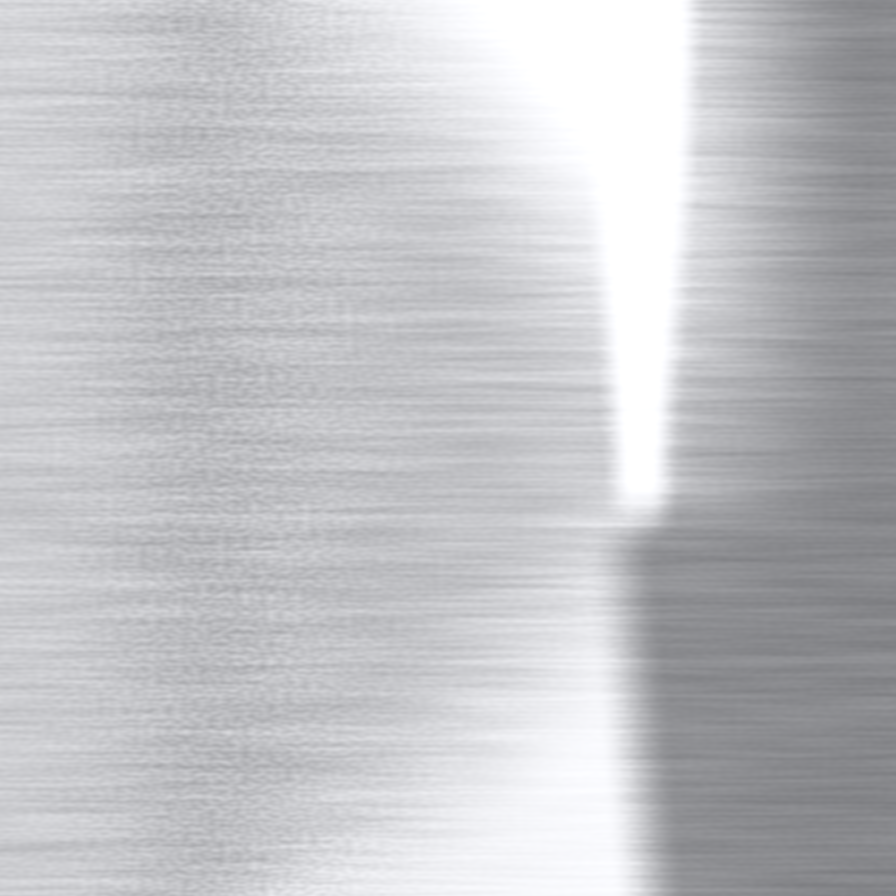
This texture is drawn by a three.js fragment shader. Its source:

```glsl
varying vec2 vUv;

#define BASE_TONE 0.805
#define SHADE_TONE 0.535
#define GLOW_GAIN 0.23
#define STRIP_X 0.715
#define SPLIT_Y 0.42
#define STREAK_GAIN 0.085
#define GRAIN_GAIN 0.085
#define COOL_TINT vec3(-0.006, -0.003, 0.011)

vec2 hashGradient(vec2 cell) {
  vec3 p = fract(cell.xyx * vec3(0.1031, 0.1030, 0.0973));
  p += dot(p, p.yzx + 33.33);
  float angle = 6.2832 * fract((p.x + p.y) * p.z);
  return vec2(cos(angle), sin(angle));
}

float gradientNoise(vec2 p) {
  vec2 i = floor(p);
  vec2 f = p - i;
  vec2 u = f * f * f * (f * (f * 6.0 - 15.0) + 10.0);
  float a = dot(hashGradient(i), f);
  float b = dot(hashGradient(i + vec2(1.0, 0.0)), f - vec2(1.0, 0.0));
  float c = dot(hashGradient(i + vec2(0.0, 1.0)), f - vec2(0.0, 1.0));
  float d = dot(hashGradient(i + 1.0), f - 1.0);
  return mix(mix(a, b, u.x), mix(c, d, u.x), u.y);
}

float bell(float x, float center, float width) {
  float d = (x - center) / width;
  return exp(-d * d);
}

// Lit sheet left of the fold, with two glows fanning out toward it
float litTone(vec2 p) {
  float bands = 0.06 * bell(p.x, 0.22, 0.1) + 0.042 * bell(p.x, 0.46, 0.18);
  float upperGlow = smoothstep(0.0, 0.42, p.x - 0.68 + 0.9 * (p.y - 0.45));
  float lowerGlow = smoothstep(-0.12, 0.25, p.x - 0.68 + SPLIT_Y - p.y);
  float corner = 0.025 * smoothstep(0.6, 1.0, p.y);
  return BASE_TONE - bands + corner + GLOW_GAIN * upperGlow + 0.19 * lowerGlow;
}

// Shaded sheet right of the fold, brighter beside the strip
float shadeTone(vec2 p, float upper) {
  float falloff = 1.0 - smoothstep(0.71, 0.98, p.x);
  float lift = upper * mix(0.16, 0.34, smoothstep(0.4, 0.9, p.y));
  return SHADE_TONE + 0.03 * falloff + lift * falloff
    + 0.035 * upper * bell(p.y, 0.72, 0.2);
}

float sheetTone(vec2 p) {
  float upper = smoothstep(SPLIT_Y - 0.05, SPLIT_Y + 0.06, p.y);
  float fold = mix(0.728 - 0.09 * p.y, 0.745, upper);
  float tone = mix(litTone(p), shadeTone(p, upper),
    smoothstep(fold - 0.045, fold + 0.04, p.x));

  // White strip, widening upward from a soft foot
  float halfWidth = mix(0.012, 0.044, smoothstep(0.35, 1.0, p.y));
  float offset = abs(p.x - STRIP_X);
  float strip = 1.0 - smoothstep(halfWidth - 0.006, halfWidth + 0.03, offset);
  strip *= smoothstep(SPLIT_Y - 0.03, SPLIT_Y + 0.05, p.y);
  return mix(tone, 1.02, strip);
}

// Long horizontal brush marks in several thicknesses
float brushStreaks(vec2 p) {
  float sum = 0.0;
  vec2 freq = vec2(1.7, 47.0);
  float weight = 0.4;
  for (int i = 0; i < 4; i++) {
    sum += weight * gradientNoise(p * freq + float(i) * 17.37);
    freq *= vec2(1.7, 1.63);
    weight *= 1.2;
  }
  return sum;
}

// Short speckle, strongest over the darker left band
float fineGrain(vec2 p) {
  float area = 0.25 + 0.75 * bell(p.x, 0.26, 0.17);
  return area * gradientNoise(p * vec2(105.0, 213.0) + 5.7);
}

void main() {
  float tone = sheetTone(vUv);
  float texture = STREAK_GAIN * brushStreaks(vUv) + GRAIN_GAIN * fineGrain(vUv);
  float strength = mix(0.65, 1.0, smoothstep(0.5, 0.75, tone));
  strength *= 1.0 - 0.75 * smoothstep(0.86, 1.0, tone);
  vec3 color = vec3(tone + texture * strength) + COOL_TINT;
  gl_FragColor = vec4(clamp(color, 0.0, 1.0), 1.0);
}
```
